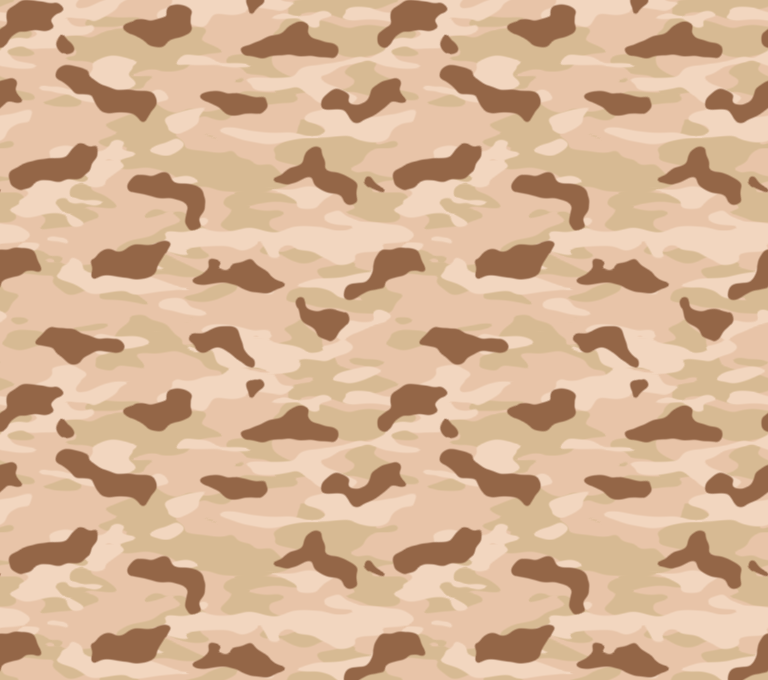
A Shadertoy shader for this pattern:

```glsl
#define REPEATS 2.0                  // tiles across the canvas
#define EDGE 0.0034                  // edge softness, share of canvas width
#define PATCH_GRID vec2(4.0, 10.0)   // coarse patches per tile
#define FINGER_GRID vec2(10.0, 26.0) // fine fingers per tile
#define KHAKI_LEVEL 0.073
#define CREAM_LEVEL 0.165
#define BLOB_GRID vec2(3.0, 5.0)     // large brown blobs per tile
#define DOT_GRID vec2(2.0, 2.0)      // small brown dots per tile
#define PINK vec3(0.91, 0.77, 0.66)
#define KHAKI vec3(0.845, 0.73, 0.575)
#define CREAM vec3(0.95, 0.84, 0.75)
#define BROWN vec3(0.58, 0.40, 0.28)

vec2 hash2(vec2 p) {
    vec3 q = fract(p.xyx * vec3(0.1031, 0.1030, 0.0973));
    q += dot(q, q.yzx + 33.33);
    return fract((q.xx + q.yz) * q.zy);
}

// Gradient noise that wraps after a whole number of cells
float cornerSlope(vec2 cell, vec2 offset, vec2 period, float seed) {
    vec2 slope = hash2(mod(cell, period) + seed * 17.0 + 3.0) * 2.0 - 1.0;
    return dot(normalize(slope + 1e-4), offset);
}

float tileNoise(vec2 p, vec2 period, float seed) {
    p *= period;
    vec2 i = floor(p), f = p - i, e = vec2(1.0, 0.0);
    vec2 w = f * f * f * (f * (f * 6.0 - 15.0) + 10.0);
    float low = mix(cornerSlope(i, f, period, seed),
                    cornerSlope(i + e.xy, f - e.xy, period, seed), w.x);
    float high = mix(cornerSlope(i + e.yx, f - e.yx, period, seed),
                     cornerSlope(i + e.xx, f - e.xx, period, seed), w.x);
    return mix(low, high, w.y);
}

vec2 warp(vec2 p, vec2 period, float seed) {
    return vec2(tileNoise(p, period, seed), tileNoise(p, period, seed + 1.0));
}

// Flat patches with fingered ends
float patchField(vec2 p, float seed) {
    vec2 q = p + vec2(0.07, 0.025) * warp(p, vec2(6.0, 11.0), seed + 4.0);
    return tileNoise(q, PATCH_GRID, seed)
         + 0.65 * tileNoise(q + 0.37, FINGER_GRID, seed + 2.0);
}

float smoothMin(float a, float b, float k) {
    float h = max(k - abs(a - b), 0.0) / k;
    return min(a, b) - 0.25 * h * h * k;
}

// Stroke from the origin that narrows towards its end
float taperDistance(vec2 p, vec2 end, float startRadius, float endRadius) {
    float t = clamp(dot(p, end) / dot(end, end), 0.0, 1.0);
    return length(p - end * t) - mix(startRadius, endRadius, t);
}

// Scattered bent strokes, one for each grid cell
float blobDistance(vec2 p, vec2 grid, float stretch, float girth, float seed) {
    vec2 home = floor(p * grid);
    float nearest = 1.0;
    for (int y = -1; y <= 1; y++)
    for (int x = -1; x <= 1; x++) {
        vec2 cell = home + vec2(x, y);
        vec2 id = mod(cell, grid) + seed * 17.0;
        vec2 place = hash2(id) - 0.5, lean = hash2(id + 41.0) * 2.0 - 1.0;
        vec2 size = hash2(id + 83.0), thick = hash2(id + 127.0);
        float shift = fract(mod(cell.y, grid.y) * 0.4) - 0.5;
        vec2 center = cell + 0.5 + vec2(shift, 0.0) + place * vec2(0.24, 0.4);
        vec2 d = p - center / grid;
        vec2 reach = mix(vec2(0.05), vec2(0.115), size) * stretch;
        float middle = mix(0.025, 0.040, thick.x) * girth;
        float tip = mix(0.014, 0.024, thick.y) * girth;
        float tilt = lean.x * 0.6, bend = lean.y * 0.5;
        vec2 leftEnd = -normalize(vec2(1.0, tilt - bend)) * reach.x;
        vec2 rightEnd = normalize(vec2(1.0, tilt + bend)) * reach.y;
        float stroke = smoothMin(taperDistance(d, leftEnd, middle, tip),
                                 taperDistance(d, rightEnd, middle, tip * 1.2), 0.01);
        nearest = smoothMin(nearest, stroke, 0.012);
    }
    return nearest;
}

// Positive field becomes a mask with an even edge width
float mask(float field) {
    float slope = length(vec2(dFdx(field), dFdy(field)));
    float width = slope * max(EDGE * iResolution.x, 1.3);
    return smoothstep(-0.5, 0.5, field / max(width, 1e-5));
}

void mainImage(out vec4 fragColor, in vec2 fragCoord) {
    vec2 p = fragCoord / iResolution.x * REPEATS;

    // Pale ground layers
    vec3 color = mix(PINK, KHAKI, mask(patchField(p, 1.0) - KHAKI_LEVEL));
    color = mix(color, CREAM, mask(patchField(p, 11.0) - CREAM_LEVEL));

    // Brown blobs with lumpy outlines
    vec2 q = p + vec2(0.05, 0.03) * warp(p, vec2(9.0, 11.0), 21.0);
    float blobs = blobDistance(q, BLOB_GRID, 1.0, 1.0, 5.0);
    float dots = blobDistance(q, DOT_GRID, 0.2, 0.6, 9.0);
    float ripple = 0.028 * tileNoise(p, vec2(13.0, 19.0), 25.0)
                 + 0.012 * tileNoise(p + 0.21, vec2(21.0, 31.0), 27.0);
    color = mix(color, BROWN, mask(ripple - smoothMin(blobs, dots, 0.012)));

    fragColor = vec4(color, 1.0);
}
```
